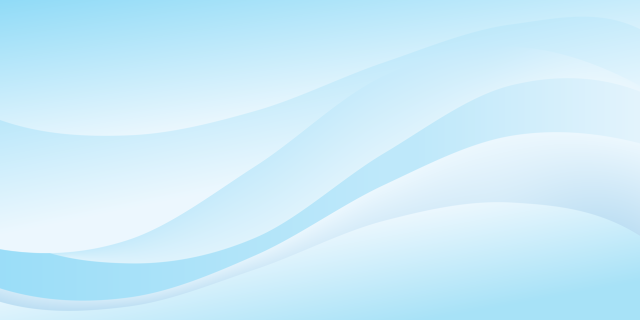
Give the GLSL for this background, as a WebGL 1 fragment shader.

```glsl
precision mediump float;
// Layered pale blue ribbons sweeping upward to the right over a soft sky gradient.

uniform vec2 u_resolution;

// Edge heights at eight evenly spaced knots; the first and last lie off canvas.
const vec4 VEIL_L   = vec4(0.857, 0.625, 0.577, 0.654);
const vec4 VEIL_R   = vec4(0.805, 0.924, 0.909, 0.529);
const vec4 SHEER_L  = vec4(0.385, 0.221, 0.250, 0.482);
const vec4 SHEER_R  = vec4(0.763, 0.854, 0.732, 0.427);
const vec4 RIBBON_L = vec4(0.654, 0.276, 0.177, 0.258);
const vec4 RIBBON_R = vec4(0.521, 0.734, 0.714, 0.427);
const vec4 FOLD_L   = vec4(0.320, 0.099, 0.070, 0.203);
const vec4 FOLD_R   = vec4(0.422, 0.576, 0.552, 0.372);
const vec4 BASE_L   = vec4(0.273, 0.057, 0.042, 0.159);
const vec4 BASE_R   = vec4(0.310, 0.367, 0.263, -0.138);

const vec3 WHITE       = vec3(0.925, 0.970, 0.995);
const vec3 SKY_BLUE    = vec3(0.565, 0.858, 0.968);
const vec3 VEIL_BLUE   = vec3(0.728, 0.906, 0.980);
const vec3 SHEER_BLUE  = vec3(0.778, 0.920, 0.984);
const vec3 SHEER_PALE  = vec3(0.872, 0.952, 0.988);
const vec3 RIBBON_DEEP = vec3(0.606, 0.868, 0.972);
const vec3 RIBBON_MID  = vec3(0.745, 0.910, 0.980);
const vec3 RIBBON_PALE = vec3(0.888, 0.954, 0.989);
const vec3 FOLD_SHADE  = vec3(0.735, 0.870, 0.952);
const vec3 BASE_BLUE   = vec3(0.655, 0.885, 0.968);

const float EDGE_SOFTNESS = 0.75;

// Catmull-Rom weight for each knot distance.
vec4 splineWeight(vec4 d) {
  d = min(abs(d), 2.0);
  vec4 inner = (1.5 * d - 2.5) * d * d + 1.0;
  vec4 outer = ((2.5 - 0.5 * d) * d - 4.0) * d + 2.0;
  return mix(inner, outer, step(1.0, d));
}

// Height of a smooth edge at x in 0..1.
float edgeHeight(float x, vec4 left, vec4 right) {
  vec4 d = x * 5.0 + 1.0 - vec4(0.0, 1.0, 2.0, 3.0);
  return dot(splineWeight(d), left) + dot(splineWeight(d - 4.0), right);
}

// Coverage of the area below an edge.
float below(float edge, float y) {
  float soft = EDGE_SOFTNESS / u_resolution.y;
  return smoothstep(-soft, soft, edge - y);
}

// Position between two edges: 0 at the upper, 1 at the lower.
float across(float upper, float lower, float y) {
  return clamp((upper - y) / max(upper - lower, 0.02), 0.0, 1.0);
}

vec3 ramp(vec3 start, vec3 end, float t) {
  return mix(start, end, clamp(t, 0.0, 1.0));
}

void main() {
  vec2 p = gl_FragCoord.xy / u_resolution;
  float depth = 1.0 - p.y;

  float veil   = edgeHeight(p.x, VEIL_L, VEIL_R);
  float sheer  = edgeHeight(p.x, SHEER_L, SHEER_R);
  float ribbon = min(edgeHeight(p.x, RIBBON_L, RIBBON_R), sheer);
  float fold   = edgeHeight(p.x, FOLD_L, FOLD_R);
  float base   = edgeHeight(p.x, BASE_L, BASE_R);

  // Sky and the broad veil beneath it
  vec3 color = ramp(SKY_BLUE, WHITE, 2.0 * depth + 0.6 * p.x);
  vec3 veilColor = ramp(VEIL_BLUE, WHITE, 2.7 * (depth - 0.365) + 1.1 * p.x);
  color = mix(color, veilColor, below(veil, p.y));

  // Sheer band, brightening at the right
  vec3 sheerColor = mix(SHEER_BLUE, SHEER_PALE, across(sheer, ribbon, p.y));
  sheerColor = mix(sheerColor, WHITE, 0.85 * smoothstep(0.75, 1.0, p.x));
  color = mix(color, sheerColor, below(sheer, p.y));

  // Blue ribbon, fading along its length
  vec3 ribbonColor = ramp(RIBBON_DEEP, RIBBON_MID, p.x / 0.6);
  ribbonColor = ramp(ribbonColor, RIBBON_PALE, (p.x - 0.65) / 0.35);
  color = mix(color, ribbonColor, below(ribbon, p.y));

  // White fold, shaded at the left and along its lower edge
  float shade = across(fold, base, p.y) * (0.45 + 0.5 * smoothstep(0.75, 1.0, p.x));
  shade += 0.55 * (1.0 - smoothstep(0.1, 0.55, p.x));
  color = mix(color, ramp(WHITE, FOLD_SHADE, shade), below(fold, p.y));

  // Base wave
  vec3 baseColor = ramp(WHITE, BASE_BLUE, 0.3 + 1.05 * p.x - 2.9 * p.y);
  color = mix(color, baseColor, below(base, p.y));

  gl_FragColor = vec4(color, 1.0);
}
```
